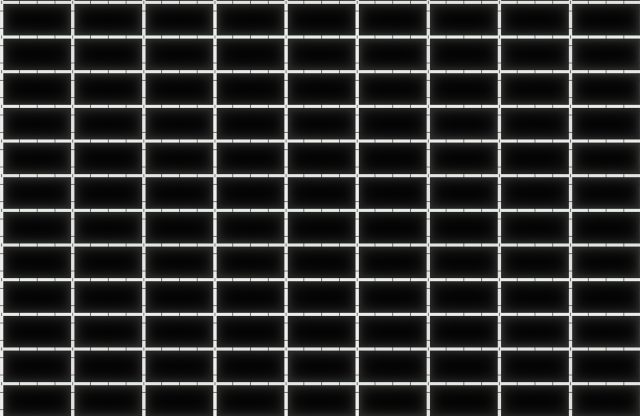
Write a WebGL 1 fragment shader that draws this pattern.

```glsl
precision highp float;
// A wall of wide black panels, 9 across and 12 down, set in pale jointed bars.
// Distances to the nearest bar give the grid and the faint glow inside each panel;
// hashes of wrapped indices vary the tone slightly, so the result tiles.
uniform vec2 u_resolution;

#define GRID vec2(9.0, 12.0)             // panels across and down
#define GRID_SHIFT vec2(0.023, -0.068)   // bar centres, in panels
#define BAR_WIDTH vec2(0.0053, 0.0049)   // upright and level bars, canvas widths
#define JOINT_WIDTH 0.0013
#define JOINT_GREY 0.42
#define GLOW_REACH 0.0078
#define GLOW_LEVEL 0.165
#define GLOW_VARIATION 0.22
#define BAR_VARIATION 0.07
#define BAR_COLOR vec3(0.945, 0.935, 0.935)
#define PANEL_COLOR vec3(0.006)

float hash(vec2 p) {
  vec3 h = fract(p.xyx * vec3(0.1031, 0.1030, 0.0973));
  h += dot(h, h.yzx + 33.33);
  return fract((h.x + h.y) * h.z);
}

// Distance to the nearest whole number
vec2 toNearest(vec2 v) {
  return abs(fract(v + 0.5) - 0.5);
}

// Coverage of a band, where d is the distance outside its edge
float band(float d, float pixel) {
  return 1.0 - smoothstep(-0.65 * pixel, 0.65 * pixel, d);
}

void main() {
  vec2 uv = gl_FragCoord.xy / u_resolution;
  float pixel = 1.0 / u_resolution.x;
  vec2 cellSize = vec2(1.0, u_resolution.y / u_resolution.x) / GRID;

  vec2 q = uv * GRID - GRID_SHIFT;
  vec2 panelId = mod(floor(q), GRID);
  vec2 barId = mod(floor(q + 0.5), GRID);

  // Signed distance to the upright (x) and level (y) bars
  vec2 edge = toNearest(q) * cellSize - 0.5 * BAR_WIDTH;

  // Panel: glow fading inwards, with a thin dark rim
  vec2 falloff = exp(-max(edge, 0.0) / GLOW_REACH);
  float glow = 1.0 - (1.0 - falloff.x) * (1.0 - falloff.y);
  float rim = smoothstep(-0.001, 0.0028, min(edge.x, edge.y));
  glow *= GLOW_LEVEL * mix(0.65, 1.0, rim);
  glow *= 1.0 + GLOW_VARIATION * (hash(panelId + 3.0) - 0.5);
  vec3 warmth = mix(vec3(0.97, 1.02, 0.98), vec3(1.02, 1.0, 0.98), hash(panelId.yy + 17.0));
  vec3 color = PANEL_COLOR + glow * warmth;

  // Bars: each one a slightly different white, level bars a little greener
  float upright = band(edge.x, pixel);
  float level = band(edge.y, pixel);
  float uprightTone = 1.0 - BAR_VARIATION * hash(vec2(barId.x, 41.0));
  float levelTone = 1.0 - BAR_VARIATION * hash(vec2(71.0, barId.y));
  vec3 levelTint = mix(vec3(1.0), vec3(0.97, 1.01, 0.985), hash(vec2(barId.y, 7.0)));

  // Joints: four per panel on level bars, two per panel on upright bars
  vec2 jointGap = toNearest(vec2(q.x * 4.0, q.y * 2.0 + 0.5)) * cellSize / vec2(4.0, 2.0);
  float levelJoint = band(jointGap.x - 0.5 * JOINT_WIDTH, pixel);
  float uprightJoint = band(jointGap.y - 0.5 * JOINT_WIDTH, pixel);
  vec3 uprightColor = BAR_COLOR * uprightTone * mix(1.0, JOINT_GREY, uprightJoint);
  vec3 levelColor = BAR_COLOR * levelTone * levelTint * mix(1.0, JOINT_GREY, levelJoint);

  color = mix(color, uprightColor, upright);
  color = mix(color, levelColor, level);
  gl_FragColor = vec4(color, 1.0);
}
```
